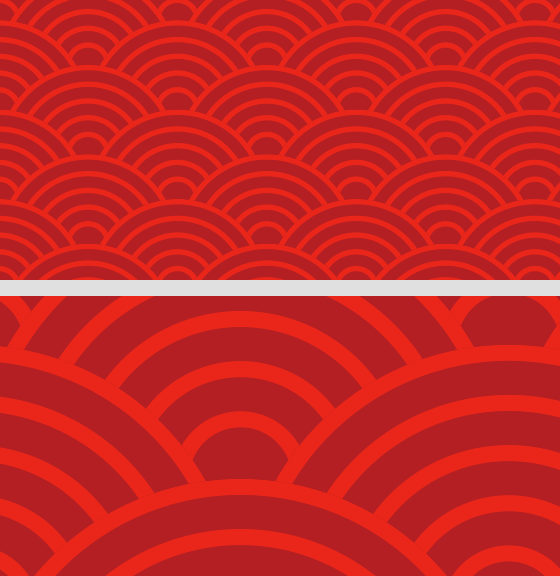
Top: the whole. Bottom: its middle third, enlarged.
Give the GLSL for this pattern, as a Shadertoy shader.

```glsl
// Overlapping rows of concentric red arcs, like fish scales or waves.

const vec3 DARK_RED = vec3(0.706, 0.120, 0.137);
const vec3 BRIGHT_RED = vec3(0.914, 0.150, 0.098);

// Lengths in canvas heights
const float SCALE_RADIUS = 0.3193;
const vec2 ORIGIN = vec2(0.953, 0.449);

// Lengths in scale radii
const float ROW_STEP = 0.5;
const float RING_STEP = 0.187;
const float RING_WIDTH = 0.060;
const float LAST_RING = 4.0;

// Antialiased coverage of a signed distance, negative inside
float coverage(float dist, float pixel) {
    return 1.0 - smoothstep(-0.6 * pixel, 0.6 * pixel, dist);
}

// Offset from the nearest scale centre in a row; odd rows shift by half a period
vec2 scaleOffset(vec2 p, float row) {
    float x = p.x - mod(row, 2.0);
    return vec2(x - 2.0 * round(0.5 * x), p.y - row * ROW_STEP);
}

// Bright rings counted inward from the rim
vec3 scaleColor(float radius, float pixel) {
    float depth = 1.0 - radius - 0.5 * RING_WIDTH;
    float ring = clamp(round(depth / RING_STEP), 0.0, LAST_RING);
    float dist = abs(depth - ring * RING_STEP) - 0.5 * RING_WIDTH;
    return mix(DARK_RED, BRIGHT_RED, coverage(dist, pixel));
}

void mainImage(out vec4 fragColor, in vec2 fragCoord) {
    vec2 p = (fragCoord / iResolution.y - ORIGIN) / SCALE_RADIUS;
    float pixel = 1.0 / (iResolution.y * SCALE_RADIUS);

    // Paint rows from back to front; lower rows cover higher ones
    float lowestRow = floor((p.y - 1.0) / ROW_STEP);
    vec3 color = DARK_RED;
    for (int i = 5; i >= 0; i--) {
        float radius = length(scaleOffset(p, lowestRow + float(i)));
        color = mix(color, scaleColor(radius, pixel), coverage(radius - 1.0, pixel));
    }

    fragColor = vec4(color, 1.0);
}
```
